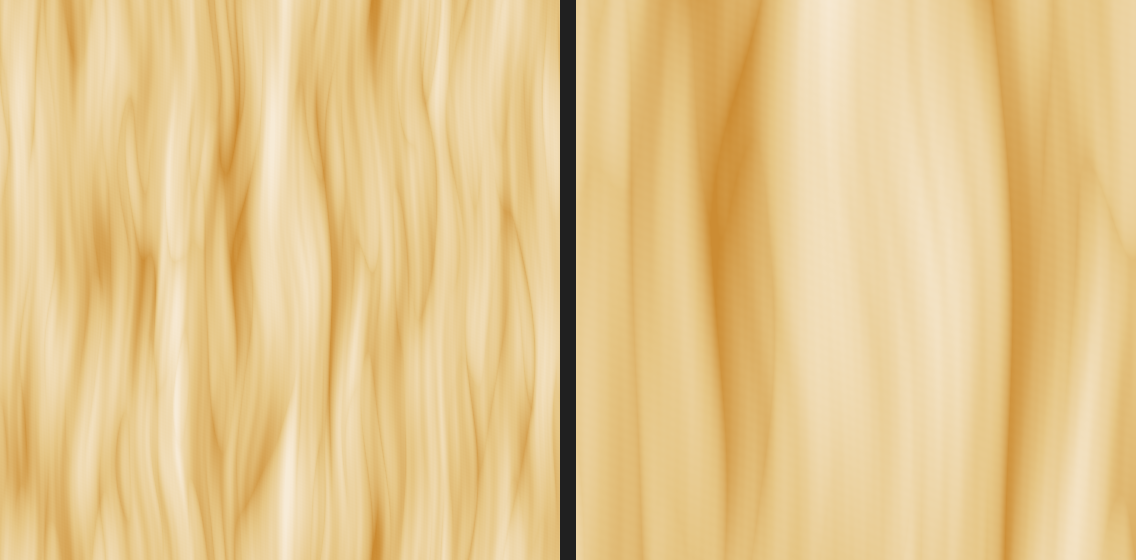
Left, the full canvas; right, a detail of the centre.
A three.js fragment shader for this texture:

```glsl
varying vec2 vUv;

const float TAU = 6.2831853;

// Colour ramp
const vec3 AMBER = vec3(0.80, 0.55, 0.20);
const vec3 HONEY = vec3(0.90, 0.775, 0.52);
const vec3 CREAM = vec3(0.97, 0.92, 0.84);

// Noise cells across and up; whole numbers keep the tile seamless
const vec2 BEND_CELLS = vec2(5.0, 3.0);
const vec2 PATCH_CELLS = vec2(11.0, 3.0);
const vec2 STRAND_CELLS = vec2(26.0, 3.0);
const vec2 THREAD_CELLS = vec2(56.0, 3.0);
const vec2 FIBRE_CELLS = vec2(104.0, 4.0);
const vec2 CREASE_CELLS = vec2(12.0, 2.0);
const vec2 FOLD_CELLS = vec2(21.0, 3.0);
const vec2 RIPPLE_WAVES = vec2(130.0, 84.0);

// Strengths
const float BASE_TONE = 0.635;
const float BEND = 0.05;
const float STAGGER = 0.08;
const float PATCH = 0.56;
const float STRAND = 0.38;
const float THREAD = 0.22;
const float FIBRE = 0.10;
const float CREASE = 0.36;
const float FOLD = 0.17;
const float RIPPLE = 0.012;

// Crease falloff on its soft and its sharp side
const float SOFT_SIDE = 9.0;
const float SHARP_SIDE = 24.0;

float hash(vec2 cell) {
  vec3 q = fract(cell.xyx * 0.1031);
  q += dot(q, q.yzx + 33.33);
  return fract((q.x + q.y) * q.z);
}

// Gradient at a wrapped lattice corner, flattened to favour upright grain
float cornerSlope(vec2 corner, vec2 offset, vec2 cells, float seed) {
  float angle = TAU * hash(mod(corner, cells) + seed * 17.3);
  return dot(vec2(cos(angle), 0.6 * sin(angle)), offset);
}

// Tileable gradient noise, centred on zero
float grain(vec2 p, vec2 cells, float seed) {
  vec2 q = p * cells;
  vec2 i = floor(q);
  vec2 f = q - i;
  vec2 u = f * f * f * (f * (f * 6.0 - 15.0) + 10.0);
  vec2 e = vec2(1.0, 0.0);
  float low = mix(cornerSlope(i, f, cells, seed),
                  cornerSlope(i + e.xy, f - e.xy, cells, seed), u.x);
  float high = mix(cornerSlope(i + e.yx, f - e.yx, cells, seed),
                   cornerSlope(i + e.xx, f - e.xx, cells, seed), u.x);
  return mix(low, high, u.y);
}

// Dark line along the zero level, sharp on one side, fading in and out
float crease(vec2 p, vec2 cells, float seed) {
  float level = grain(p, cells, seed);
  float line = exp(-max(level * SOFT_SIDE, -level * SHARP_SIDE));
  float presence = smoothstep(-0.22, 0.25, grain(p, PATCH_CELLS, seed + 1.0));
  return line * presence;
}

vec3 woodColour(float tone) {
  float t = clamp(tone, 0.0, 1.0) * 2.0;
  return t < 1.0 ? mix(AMBER, HONEY, t) : mix(HONEY, CREAM, t - 1.0);
}

void main() {
  // Bend the grain and stagger its rows with layered sines
  vec2 p = vUv;
  p.x += BEND * grain(vUv, BEND_CELLS, 1.0);
  p.y += STAGGER * (sin(TAU * 3.0 * vUv.x) + 0.6 * sin(TAU * 7.0 * vUv.x + 2.0));

  // Streaks from broad to fine
  float patches = grain(p, PATCH_CELLS, 2.0);
  float tone = BASE_TONE + PATCH * patches;
  tone += STRAND * grain(p, STRAND_CELLS, 3.0);
  tone += THREAD * grain(p, THREAD_CELLS, 4.0);
  tone += FIBRE * grain(p, FIBRE_CELLS, 5.0);

  // Dark creases
  tone -= CREASE * crease(p, CREASE_CELLS, 6.0);
  tone -= FOLD * crease(p, FOLD_CELLS, 8.0);

  // Faint crossing ripples
  vec2 phase = TAU * RIPPLE_WAVES * vUv;
  float wobble = 8.0 * patches;
  tone += RIPPLE * sin(phase.x + phase.y + wobble) * sin(phase.x * 0.5 - phase.y + wobble);

  gl_FragColor = vec4(woodColour(tone), 1.0);
}
```
